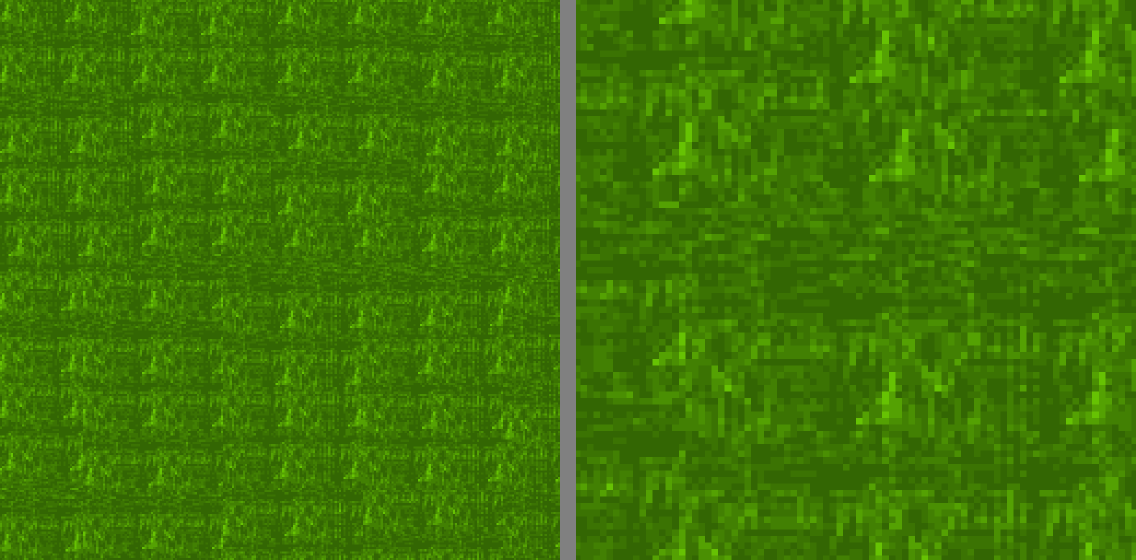
Left, the full canvas; right, a detail of the centre.
A Shadertoy shader for this texture:

```glsl
// Pixelated grass: a tufted motif repeated in staggered, cropped patches of green.

const float TEXELS = 256.0;             // texels across the canvas
const float COLUMN_PITCH = 32.0;        // eight motifs across
const float ROW_PITCH = 25.6;           // ten motifs down on average
const float ROW_JITTER = 0.5;           // irregularity of the row heights
const float PATCH_WIDTH = 64.0;         // columns that share one row layout
const float PATCH_HEIGHT = 128.0;
const float DRIFT = 9.0;                // sideways wander of the rows, in texels
const float WEAR = 0.25;                // share of texels unique to each repeat
const float GRAIN_WEIGHT = 0.4;
const float BLADE_LIGHT = 0.36;
const float TUFT_LIGHT = 0.5;
const float SHADE = 0.2;
const int BLADES = 9;
const int SAMPLES = 2;                  // antialiasing grid per pixel

const vec3 GREENS[6] = vec3[6](
    vec3(0.20, 0.40, 0.01), vec3(0.23, 0.45, 0.01), vec3(0.26, 0.50, 0.01),
    vec3(0.29, 0.56, 0.01), vec3(0.33, 0.63, 0.01), vec3(0.40, 0.76, 0.01));
const float TONE_STEPS[5] = float[5](0.38, 0.59, 0.77, 0.90, 1.2);

float hash(vec2 p) {
    vec3 h = fract(vec3(p.xyx) * 0.1031);
    h += dot(h, h.yzx + 33.33);
    return fract((h.x + h.y) * h.z);
}

// Coverage of a one-texel stroke from a to b
float stroke(vec2 p, vec2 a, vec2 b) {
    vec2 d = b - a;
    float along = clamp(dot(p - a, d) / dot(d, d), 0.0, 1.0);
    return 1.0 - smoothstep(0.4, 0.75, length(p - a - d * along));
}

float box(vec2 p, vec2 low, vec2 high) {
    vec2 inside = step(low, p) * step(p, high);
    return inside.x * inside.y;
}

// Fine grain over short streaks, upright below and level near the top
float grassNoise(vec2 p, vec2 texel) {
    float grain = hash(hash(texel + 91.0) < WEAR ? texel : p + 17.0);
    float upright = hash(vec2(p.x, floor(p.y / 5.0 + hash(vec2(p.x, 3.0)))) + 40.0);
    float level = hash(vec2(floor(p.x / 4.0 + hash(vec2(p.y, 7.0))), p.y) + 70.0);
    bool isLevel = p.y > 17.0 || hash(floor(p / 8.0) + 25.0) > 0.7;
    return mix(isLevel ? level : upright, grain, GRAIN_WEIGHT);
}

// Strokes that recur in every motif
float bladeCover(vec2 p) {
    float cover = stroke(p, vec2(0.0, 20.0), vec2(9.0, 8.0));
    cover = max(cover, 0.7 * stroke(p, vec2(-3.0, 18.0), vec2(-6.0, 11.0)));
    for (int i = 0; i < BLADES; i++) {
        float id = float(i);
        vec2 root = vec2(-15.0 + 30.0 * hash(vec2(id, 1.0)), 1.0 + 15.0 * hash(vec2(id, 2.0)));
        vec2 tip = root + vec2(3.0 * hash(vec2(id, 5.0)) - 1.0, 4.0 + 5.0 * hash(vec2(id, 6.0)));
        cover = max(cover, 0.8 * stroke(p, floor(root), floor(tip)));
    }
    // Flattened blades lying across the shaded band
    for (int i = 0; i < 3; i++) {
        vec2 a = vec2(-14.0 + 10.0 * float(i), 22.0 + 2.0 * hash(vec2(float(i), 9.0)));
        cover = max(cover, 0.8 * stroke(p, a, a + vec2(7.0, 2.0)));
    }
    return cover;
}

// Bright leaning triangle with a spike
float tuftCover(vec2 p) {
    p.y -= 4.0;
    float body = box(p, vec2(-4.0 + 0.9 * p.y, 0.0), vec2(3.0 - 0.3 * p.y, 4.0));
    float spike = stroke(p, vec2(1.0, 1.0), vec2(1.0, 7.0));
    return max(0.75 * body, spike) + 0.3 * box(p, vec2(0.0, 1.0), vec2(2.0, 3.0));
}

float grassTone(vec2 texel) {
    // Patch, then the row of uneven height within it
    float tier = floor(texel.y / PATCH_HEIGHT);
    float slide = floor(48.0 * hash(vec2(tier, 11.0)));
    vec2 patchId = vec2(floor((texel.x + slide) / PATCH_WIDTH), tier);
    float seed = patchId.x * 13.0 + patchId.y * 57.0;
    float row = floor(texel.y / ROW_PITCH);
    float start = floor(ROW_PITCH * (row + ROW_JITTER * hash(vec2(row, seed))));
    if (texel.y < start) {
        row -= 1.0;
        start = floor(ROW_PITCH * (row + ROW_JITTER * hash(vec2(row, seed))));
    }

    // Motif coordinates, with the tuft at x = 0
    float shift = floor(DRIFT * hash(vec2(row, seed + 5.0)));
    float x = texel.x - shift + 0.5 * COLUMN_PITCH;
    float column = floor(x / COLUMN_PITCH);
    vec2 p = vec2(mod(x, COLUMN_PITCH) - 0.5 * COLUMN_PITCH, texel.y - start);

    float tone = grassNoise(p, texel);
    float shade = box(p, vec2(-16.0, 20.0), vec2(15.0, 23.0));
    shade = max(shade, box(p, vec2(5.0, 5.0), vec2(10.0, 7.0)));
    shade = max(shade, box(p, vec2(-10.0, 3.0), vec2(-6.0, 8.0)));
    tone -= SHADE * shade;

    // Upright stripes in some of the columns
    float striped = step(0.5, hash(vec2(column, patchId.y + 31.0)));
    tone += striped * box(p, vec2(-14.0, 2.0), vec2(-8.0, 30.0)) * (0.3 * mod(p.x, 2.0) - 0.15);
    return tone + max(BLADE_LIGHT * bladeCover(p), TUFT_LIGHT * tuftCover(p));
}

void mainImage(out vec4 fragColor, in vec2 fragCoord) {
    vec3 color = vec3(0.0);
    for (int i = 0; i < SAMPLES * SAMPLES; i++) {
        vec2 offset = (vec2(i % SAMPLES, i / SAMPLES) + 0.5) / float(SAMPLES) - 0.5;
        float tone = grassTone(floor((fragCoord + offset) / iResolution.xy * TEXELS));
        int level = 0;
        for (int k = 0; k < 5; k++) level += int(step(TONE_STEPS[k], tone));
        color += GREENS[level];
    }
    fragColor = vec4(color / float(SAMPLES * SAMPLES), 1.0);
}
```
